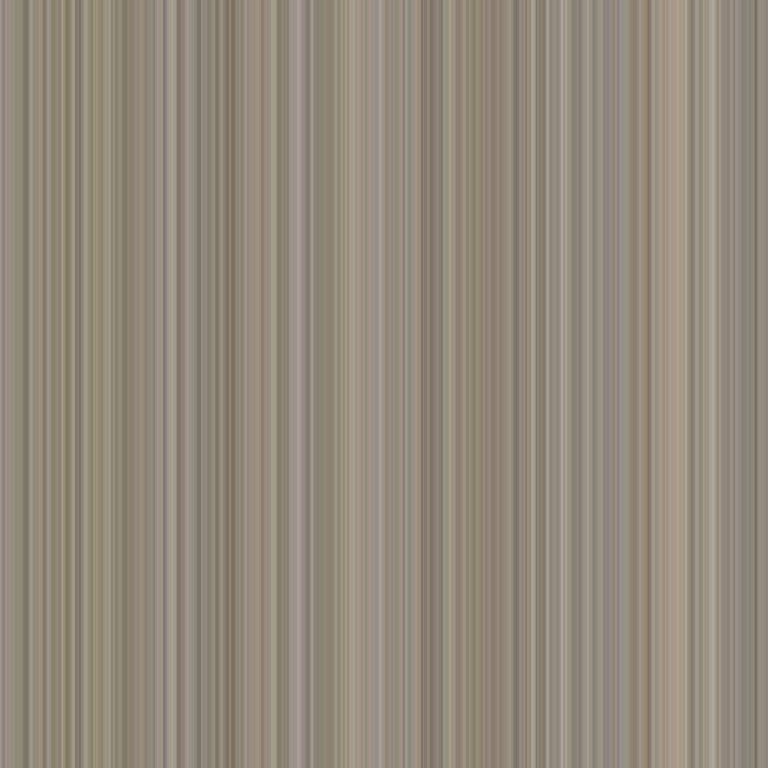
This pattern is drawn by a three.js fragment shader. Its source:

```glsl
// Fine vertical stripes in taupe and grey, unbroken from bottom to top.
varying vec2 vUv;

const vec3 BASE = vec3(0.588, 0.549, 0.494);

// Stripes across the canvas, from widest to finest.
const float BROAD_COUNT  = 25.0;
const float MEDIUM_COUNT = 90.0;
const float NARROW_COUNT = 190.0;
const float FINE_COUNT   = 384.0;

// Lightness range of each layer.
const float BROAD_RANGE  = 0.070;
const float MEDIUM_RANGE = 0.065;
const float NARROW_RANGE = 0.075;
const float FINE_RANGE   = 0.085;

// Sparse accent threads.
const float THREAD_COUNT = 240.0;
const float THREAD_SHARE = 0.06;
const vec3 PALE_THREAD = vec3(0.045, 0.048, 0.052);
const vec3 DARK_THREAD = vec3(-0.050, -0.049, -0.045);

// Tint directions: ochre against blue grey, rose against green.
const vec3 OCHRE_TINT = vec3(0.012, 0.000, -0.034);
const vec3 ROSE_TINT  = vec3(0.018, -0.014, 0.008);

const float WIDTH_JITTER = 0.3;

float hash(float n) {
  n = fract(n * 0.1031);
  n *= n + 33.33;
  n *= n + n;
  return fract(n);
}

// Centred random value of one stripe.
float stripeValue(float cell, float seed) {
  return hash(cell + seed * 417.0 + 11.0) - 0.5;
}

// Blend from one stripe to the next, filtered over the pixel footprint.
float stripeEdge(float x, float seed) {
  float footprint = clamp(fwidth(x), 0.0001, 1.0);
  float shift = stripeValue(floor(x), seed + 0.37) * 2.0 * WIDTH_JITTER;
  shift *= 1.0 - footprint;
  return clamp((fract(x) - 0.5 - shift) / footprint + 0.5, 0.0, 1.0);
}

// Flat stripes of uneven width.
float stripes(float u, float count, float seed) {
  float x = u * count;
  float cell = floor(x);
  return mix(stripeValue(cell, seed), stripeValue(cell + 1.0, seed),
             stripeEdge(x, seed));
}

// Soft drift between neighbouring bands.
float drift(float u, float count, float seed) {
  float x = u * count;
  float cell = floor(x);
  return mix(stripeValue(cell, seed), stripeValue(cell + 1.0, seed),
             smoothstep(0.0, 1.0, fract(x)));
}

vec3 threadColor(float cell, float seed) {
  float pick = stripeValue(cell, seed) + 0.5;
  return PALE_THREAD * step(1.0 - THREAD_SHARE, pick)
       + DARK_THREAD * step(pick, THREAD_SHARE);
}

vec3 threads(float u, float seed) {
  float x = u * THREAD_COUNT;
  float cell = floor(x);
  return mix(threadColor(cell, seed), threadColor(cell + 1.0, seed),
             stripeEdge(x, seed));
}

void main() {
  float u = vUv.x;

  // Lightness, from broad bands down to hairlines.
  float tone = BROAD_RANGE * drift(u, BROAD_COUNT, 1.0)
             + MEDIUM_RANGE * stripes(u, MEDIUM_COUNT, 2.0)
             + NARROW_RANGE * stripes(u, NARROW_COUNT, 3.0)
             + FINE_RANGE * stripes(u, FINE_COUNT, 4.0);

  // Hue varies by band and by stripe.
  float ochre = drift(u, BROAD_COUNT, 5.0) + stripes(u, NARROW_COUNT, 6.0);
  float rose = drift(u, MEDIUM_COUNT, 7.0) + stripes(u, FINE_COUNT, 8.0);

  vec3 color = BASE + tone + OCHRE_TINT * ochre + ROSE_TINT * rose;
  color += threads(u, 9.0);

  gl_FragColor = vec4(color, 1.0);
}
```
